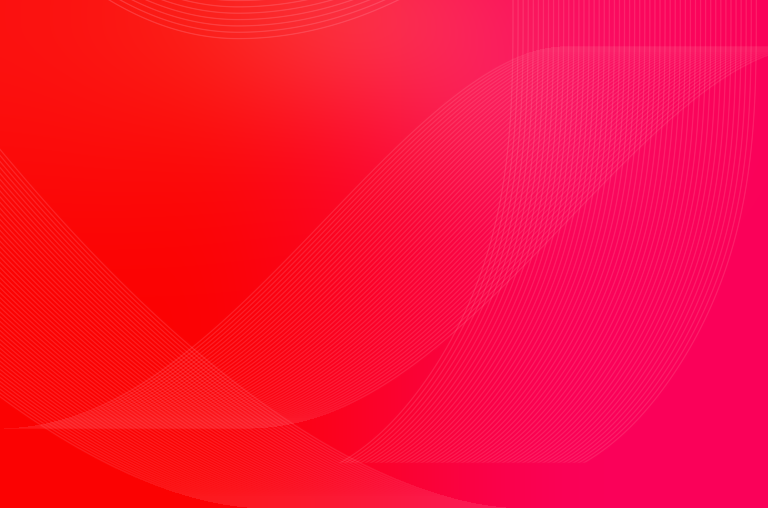
Reproduce this background procedurally as a Shadertoy shader.

```glsl
#define RED vec3(0.985, 0.008, 0.008)
#define PINK vec3(0.98, 0.005, 0.35)
#define LINE_COLOR vec3(1.0, 0.58, 0.64)
#define LINE_ALPHA 0.2
#define LINE_WIDTH 0.0021
#define LINE_GAP 0.0066
#define ARC_GAP 0.0125
#define RIBBON_LINES 48.0

// Soft elliptical light
float glow(vec2 p, vec2 center, vec2 radius) {
    vec2 d = (p - center) / radius;
    return exp(-dot(d, d));
}

// Inverse of the cubic 3t^2 - 2t^3
float inverseSmooth(float h) {
    return 0.5 - sin(asin(1.0 - 2.0 * h) / 3.0);
}

// Evenly offset copies of a curve; offset is zero on the first one
float lineSet(float offset, float gap, float count) {
    float pixel = 1.0 / iResolution.y;
    float phase = offset / gap;
    float slope = max(length(vec2(dFdx(phase), dFdy(phase))), 1e-4);
    float dist = abs(phase - clamp(round(phase), 0.0, count)) / slope;
    float halfWidth = 0.5 * max(LINE_WIDTH / pixel, 1.0);
    float thin = min(1.0, LINE_WIDTH / pixel);
    float sharp = (1.0 - smoothstep(halfWidth - 0.5, halfWidth + 0.7, dist)) * thin;
    // Crowded lines fade to their mean coverage
    float inside = step(-0.5, phase) * step(phase, count + 0.5);
    float dense = min(0.8, LINE_WIDTH / pixel * slope) * inside;
    return mix(sharp, dense, smoothstep(0.3, 0.7, slope));
}

// Smooth gate between two heights
float between(float y, float low, float high) {
    float pixel = 1.0 / iResolution.y;
    return smoothstep(low - pixel, low + pixel, y)
         * (1.0 - smoothstep(high - pixel, high + pixel, y));
}

vec3 backdrop(vec2 p) {
    vec3 color = mix(RED, PINK, smoothstep(0.2, 0.82, p.x));
    float wash = smoothstep(0.35, 0.95, p.y) * (1.0 - smoothstep(0.1, 0.7, p.x));
    color += vec3(0.0, 0.055, 0.05) * wash;
    color += vec3(0.0, 0.15, 0.1) * glow(p, vec2(0.48, 0.97), vec2(0.25, 0.22));
    color += vec3(0.0, 0.06, 0.04) * glow(p, vec2(0.67, 0.74), vec2(0.16, 0.18));
    return color;
}

void mainImage(out vec4 fragColor, in vec2 fragCoord) {
    vec2 p = fragCoord / iResolution.xy;
    vec3 color = backdrop(p);

    // Rising S-shaped ribbon
    float rise = clamp((p.y - 0.156) / 0.753, 0.0, 1.0);
    float waveX = 0.742 * pow(max(inverseSmooth(rise), 0.0), 0.87) - 0.01 * (1.0 - rise);
    float wave = lineSet(p.x - waveX, LINE_GAP, RIBBON_LINES)
               * between(p.y, 0.156, 0.909);

    // Hanging ribbon on the right, curling in at its foot
    float drop = (1.0 - p.y) / 0.913;
    float hangX = 0.668 - 0.205 * drop * drop * drop - 0.022 * pow(max(drop, 0.0), 20.0);
    float hang = lineSet(p.x - hangX, LINE_GAP, RIBBON_LINES)
               * between(p.y, 0.089, 1.1);

    // Sweep through the lower left corner
    float sweepX = 0.67 - 0.82 * pow(max(p.y, 1e-4), 0.58);
    float sweep = lineSet(sweepX - p.x, LINE_GAP, RIBBON_LINES + 2.0);

    // Nested arcs below the top edge, steeper on the left
    float fromCenter = p.x - 0.31;
    float bend = fromCenter < 0.0 ? 2.7 : 1.75;
    float arcOffset = p.y - 0.924 - bend * fromCenter * fromCenter;
    float arcs = lineSet(arcOffset, ARC_GAP, 7.0);

    // Layer the lines
    color = mix(color, LINE_COLOR, LINE_ALPHA * wave);
    color = mix(color, LINE_COLOR, LINE_ALPHA * hang);
    color = mix(color, LINE_COLOR, LINE_ALPHA * sweep);
    color = mix(color, LINE_COLOR, 1.3 * LINE_ALPHA * arcs);
    fragColor = vec4(clamp(color, 0.0, 1.0), 1.0);
}
```
